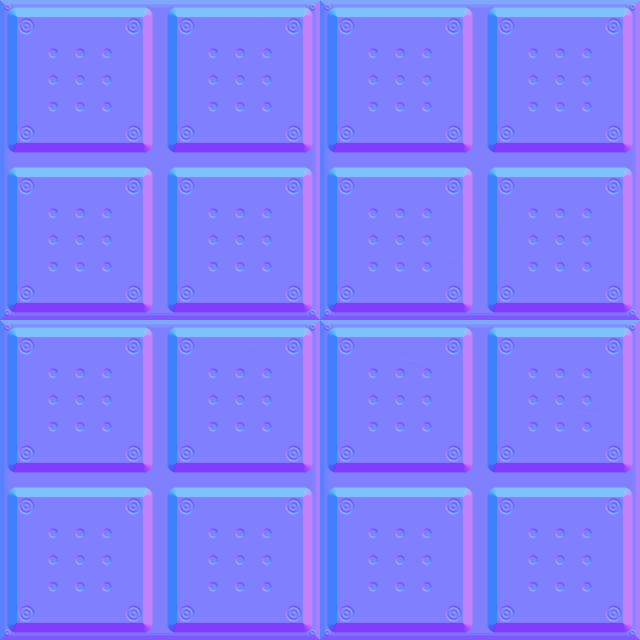
Reproduce this texture map procedurally as a WebGL 1 fragment shader.

```glsl
precision highp float;
// Normal map of bevelled metal panels, each holding four plates with screws and dimples.

uniform vec2 u_resolution;

// Lengths are in plate cells.
#define PANELS 2.0
#define PLATE_HALF 0.453
#define PLATE_RADIUS 0.055
#define BEVEL_WIDTH 0.060
#define BEVEL_SLOPE 0.51
#define RIM_WIDTH 0.029
#define RIM_SLOPE 0.30
#define SCREW_OFFSET 0.335
#define RIVET_INSET 0.046
#define DIMPLE_SPACING 0.1675
#define DIMPLE_RADIUS 0.025
#define SCRATCH_SLOPE 0.09

float pixel;  // one canvas pixel in cell units

vec2 hash2(vec2 p) {
  p = vec2(dot(p, vec2(127.1, 311.7)), dot(p, vec2(269.5, 183.3)));
  return fract(sin(p) * 43758.5);
}

float gradientNoise(vec2 p) {
  vec2 i = floor(p), f = fract(p);
  vec2 u = f * f * f * (f * (f * 6.0 - 15.0) + 10.0);
  vec2 e = vec2(1.0, 0.0);
  float a = dot(hash2(i) * 2.0 - 1.0, f);
  float b = dot(hash2(i + e.xy) * 2.0 - 1.0, f - e.xy);
  float c = dot(hash2(i + e.yx) * 2.0 - 1.0, f - e.yx);
  float d = dot(hash2(i + e.xx) * 2.0 - 1.0, f - e.xx);
  return mix(mix(a, b, u.x), mix(c, d, u.x), u.y);
}

// Antialiased coverage of |d| < halfWidth.
float band(float d, float halfWidth) {
  return clamp((halfWidth - abs(d)) / pixel + 0.5, 0.0, 1.0);
}

// Outward direction (xy) and depth inside (z) of a rounded square.
vec3 squareEdge(vec2 p, float halfSize, float radius) {
  vec2 q = abs(p) - halfSize + radius;
  vec2 outside = max(q, 0.0);
  float depth = radius - length(outside) - min(max(q.x, q.y), 0.0);
  float mitre = smoothstep(-pixel, pixel, q.x - q.y);
  vec2 dir = vec2(mitre, 1.0 - mitre);
  if (min(q.x, q.y) > 0.0) dir = outside;
  return vec3(normalize(dir) * sign(p), depth);
}

// Sloped circular wall: positive slopes face outward, negative inward.
vec2 ringWall(vec2 p, float radius, float halfWidth, float slope) {
  float r = length(p);
  return p / max(r, 0.0001) * slope * band(r - radius, halfWidth);
}

vec2 screw(vec2 p) {
  return ringWall(p, 0.046, 0.005, -0.36)
       + ringWall(p, 0.034, 0.004, 0.34)
       + ringWall(p, 0.021, 0.004, -0.30)
       + ringWall(p, 0.010, 0.004, 0.32);
}

vec2 rivet(vec2 p) {
  return ringWall(p, 0.017, 0.004, 0.36) + ringWall(p, 0.007, 0.003, -0.28);
}

// Sparse, faint curved scratches that differ from plate to plate.
vec2 scratches(vec2 p, vec2 id) {
  vec2 slope = vec2(0.0);
  for (int i = 0; i < 2; i++) {
    vec2 seed = id + float(i) * 17.3;
    vec2 place = (hash2(seed) - 0.5) * 0.65;
    vec2 style = hash2(seed + 5.7);
    float angle = style.x * 6.2832;
    vec2 along = vec2(cos(angle), sin(angle));
    vec2 across = vec2(-along.y, along.x);
    vec2 q = vec2(dot(p - place, along), dot(p - place, across));
    q.y += 0.06 * gradientNoise(vec2(q.x * 5.0, style.y * 40.0));
    float fade = 1.0 - smoothstep(0.03, 0.13, abs(q.x));
    slope += across * SCRATCH_SLOPE * fade * band(q.y, 0.001) * step(0.45, style.y);
  }
  return slope;
}

void main() {
  float side = min(u_resolution.x, u_resolution.y);
  pixel = 2.0 * PANELS / side;
  vec2 uv = gl_FragCoord.xy / side * PANELS;
  vec2 panel = (fract(uv) - 0.5) * 2.0;
  vec2 plate = fract(uv * 2.0) - 0.5;

  // Panel rim: a steep outer step and a shallow inner one
  vec3 rim = squareEdge(panel, 1.0, 0.0);
  float steep = band(rim.z - 0.5 * RIM_WIDTH, 0.5 * RIM_WIDTH);
  float shallow = band(rim.z - 0.040, 0.006);
  vec2 rimSlope = rim.xy * (RIM_SLOPE * steep + 0.13 * shallow);

  // Rivets in the panel corners, seated on flat pads
  vec2 corner = panel - sign(panel) * (1.0 - RIVET_INSET);
  vec2 slope = rimSlope * (1.0 - band(length(corner), 0.021)) + rivet(corner);

  // Raised plate
  vec3 edge = squareEdge(plate, PLATE_HALF, PLATE_RADIUS);
  slope += edge.xy * BEVEL_SLOPE * band(edge.z - 0.5 * BEVEL_WIDTH, 0.5 * BEVEL_WIDTH);
  float top = smoothstep(-pixel, pixel, edge.z - BEVEL_WIDTH);

  // Screws, a three by three grid of dimples, and wear
  slope += screw(plate - sign(plate) * SCREW_OFFSET);
  vec2 slot = clamp(floor(plate / DIMPLE_SPACING + 0.5), -1.0, 1.0);
  slope += ringWall(plate - slot * DIMPLE_SPACING, DIMPLE_RADIUS, 0.005, -0.38);
  slope += scratches(plate, floor(uv * 2.0)) * top;

  float blue = 1.0 - 0.04 * dot(slope, slope);
  gl_FragColor = vec4(0.5 + 0.5 * slope, blue, 1.0);
}
```
